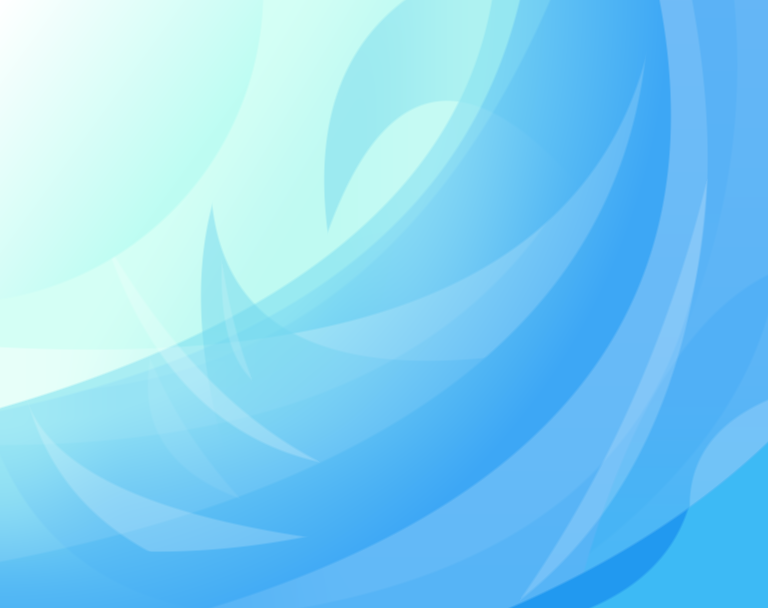
This background is drawn by a Shadertoy shader. Its source:

```glsl
// Layered translucent blue and mint swooshes sweeping around a bright upper-left corner.

#define GLOW_MINT vec3(0.74, 0.99, 0.95)
#define PALE_MINT vec3(0.83, 1.00, 0.96)
#define COOL_MINT vec3(0.75, 0.98, 0.95)
#define AQUA      vec3(0.62, 0.93, 0.945)
#define SHADE     vec3(0.42, 0.83, 0.93)
#define SKY       vec3(0.52, 0.87, 0.95)
#define DEEP      vec3(0.24, 0.655, 0.96)
#define OUTER     vec3(0.365, 0.71, 0.965)
#define GROUND    vec3(0.24, 0.73, 0.96)
#define INK       vec3(0.13, 0.60, 0.94)
#define WHITE     vec3(1.0)
#define EDGE      0.3 // edge softness, percent of canvas height

// Coverage of the negative side of a field, with a soft edge.
float cover(float f) {
    float width = fwidth(f) * max(1.0, EDGE * iResolution.y / 100.0);
    return clamp(0.5 - f / max(width, 1e-6), 0.0, 1.0);
}

// Inside of the parabola from a to b whose arc peaks at m.
float inside(vec2 p, vec2 a, vec2 m, vec2 b) {
    vec2 c = 2.0 * m - 0.5 * (a + b);
    vec2 w = inverse(mat2(a - c, b - c)) * (p - c);
    float g = 1.0 - w.x - w.y;
    return cover(g * g - 4.0 * w.x * w.y);
}

// Thin blade between two arcs that share both tips.
float blade(vec2 p, vec2 a, vec2 outerMid, vec2 innerMid, vec2 b) {
    vec2 n = vec2(a.y - b.y, b.x - a.x);
    float bulge = step(0.0, dot(p - a, n) * dot(outerMid - a, n));
    return bulge * inside(p, a, outerMid, b) * (1.0 - inside(p, a, innerMid, b));
}

void tint(inout vec3 col, vec3 layer, float amount) {
    col = mix(col, layer, amount);
}

void mainImage(out vec4 fragColor, in vec2 fragCoord) {
    // Percent of canvas height, measured from the top left
    vec2 p = 100.0 * vec2(fragCoord.x, iResolution.y - fragCoord.y) / iResolution.y;
    float d = length(p);

    // Outer field and its ribbons on the right
    vec3 col = OUTER + vec3(0.03, 0.005, 0.0) * (1.0 - p.y / 50.0);
    float ribbon = inside(p, vec2(116, 16.4), vec2(103.6, 70.7), vec2(55.9, 98.7));
    float strip = inside(p, vec2(121.2, 6.6), vec2(115.1, 47.7), vec2(93.8, 88.8));
    tint(col, DEEP, 0.25 * strip * (1.0 - ribbon) * (1.0 - smoothstep(20.0, 75.0, p.y)));
    tint(col, WHITE, 0.07 * ribbon * smoothstep(30.0, 60.0, p.x));

    // Dark leaf at the right edge
    float leafTop = inside(p, vec2(126.3, 45.2), vec2(111, 59.5), vec2(98.7, 85.5));
    float leafLow = inside(p, vec2(127.5, 46.9), vec2(118.1, 69.1), vec2(98.7, 89.6));
    tint(col, DEEP, 0.35 * leafTop * leafLow);

    // Lower right corner with its shine and shadow
    float upland = inside(p, vec2(131.6, 67.4), vec2(109.9, 85.9), vec2(82.2, 100.7));
    float shine = inside(p, vec2(126.3, 65.8), vec2(117.1, 72.4), vec2(113.5, 81.7));
    float shadow = inside(p, vec2(113.8, 81.4), vec2(107.7, 92.9), vec2(95.4, 100.7));
    tint(col, GROUND, 0.45 * smoothstep(60.0, 90.0, p.y) * upland * leafTop);
    tint(col, WHITE, 0.18 * shine * upland);
    tint(col, mix(GROUND, INK, shadow), 1.0 - upland);
    tint(col, WHITE, 0.18 * blade(p, vec2(116.3, 29.6), vec2(107.2, 70.4),
                                  vec2(103.9, 66.1), vec2(85.5, 98.7)));

    // Great disc, deepening away from the bright corner
    float disc = inside(p, vec2(109.9, 9.9), vec2(94.6, 64.5), vec2(36.2, 99.5));
    tint(col, mix(SKY, DEEP, clamp((d - 70.0) / 40.0, 0.0, 1.0)), disc);
    float tail = inside(p, vec2(0, 74.8), vec2(12.3, 91.3), vec2(31.3, 100));
    tint(col, AQUA, 0.5 * (1.0 - smoothstep(0.0, 22.0, p.x)) * (1.0 - smoothstep(75.0, 98.0, p.y)));
    tint(col, DEEP, 0.16 * disc * tail * smoothstep(68.0, 85.0, p.y));

    // Mint field and its aqua rims
    float teal = inside(p, vec2(90.5, 0), vec2(65.8, 38.7), vec2(32.9, 60));
    float aqua = inside(p, vec2(85.5, 0), vec2(57.9, 43.1), vec2(0, 67.6));
    float mint = inside(p, vec2(80.9, 0), vec2(56.7, 39.8), vec2(0, 67.1));
    tint(col, AQUA, 0.25 * teal);
    tint(col, AQUA, 0.75 * aqua);
    tint(col, mix(PALE_MINT, COOL_MINT, smoothstep(45.0, 72.0, p.x + 0.6 * p.y)), mint);

    // Shaded leaf behind a round petal
    float leaf = inside(p, vec2(66.6, 0), vec2(55.4, 15.6), vec2(53.9, 38.2));
    float petal = inside(p, vec2(53.9, 38.2), vec2(69.1, 17.4), vec2(89.6, 24.7));
    tint(col, SHADE, mint * leaf * (1.0 - petal) * mix(0.42, 0.2, smoothstep(58.0, 80.0, p.x)));

    // Broad light sweep across the disc
    float above = inside(p, vec2(106.1, 9.9), vec2(72.4, 47.7), vec2(0, 57.1));
    float below = inside(p, vec2(106.1, 9.9), vec2(75.7, 62.2), vec2(0, 92.4));
    float sweep = below * (1.0 - above);
    float band = inside(p, vec2(89.6, 37), vec2(54.3, 64.1), vec2(0, 73.2));
    float lens = inside(p, vec2(34.9, 33.7), vec2(48.2, 54.8), vec2(81.4, 58.7));
    float petalFade = smoothstep(54.0, 70.0, p.x) * (1.0 - smoothstep(72.0, 98.0, p.x));
    tint(col, WHITE, 0.09 * petal * above * petalFade);
    tint(col, WHITE, sweep * (0.09 + 0.06 * band + 0.08 * lens));
    tint(col, WHITE, 0.35 * sweep * mint * (1.0 - smoothstep(0.0, 35.0, p.x)));

    // Shaded stem leaf, the thin streak over it and faint slivers
    float stem = inside(p, vec2(34.9, 33.7), vec2(33.4, 55.9), vec2(39.5, 82.2));
    float stemFade = 1.0 - smoothstep(6.0, 34.0, distance(p, vec2(37, 45)));
    tint(col, SHADE, 0.45 * stem * (1.0 - lens) * stemFade);
    tint(col, WHITE, 0.22 * blade(p, vec2(17.3, 39.5), vec2(31.3, 64.1), vec2(33.7, 61.7), vec2(52.6, 76)));
    tint(col, WHITE, 0.15 * blade(p, vec2(36.5, 43), vec2(37.5, 55), vec2(38.6, 53.5), vec2(41.5, 62.5)));
    tint(col, WHITE, 0.07 * blade(p, vec2(24.7, 59), vec2(27, 73), vec2(31, 71), vec2(39.5, 82)));

    // Light horn at the lower left
    float hornLeft = inside(p, vec2(4.9, 67.1), vec2(12.3, 80.9), vec2(24.7, 90.8));
    float hornTop = inside(p, vec2(4.9, 67.1), vec2(19.7, 80.1), vec2(50.2, 88.3));
    float hornBase = inside(p, vec2(13.2, 90), vec2(31.3, 90.6), vec2(50.2, 88.3));
    tint(col, WHITE, 0.20 * hornLeft * hornBase * (1.0 - hornTop) * step(66.0, p.y));

    // Glowing disc in the upper left corner
    float glow = length(p - vec2(-8.2, -1.6)) - 51.5;
    float whiteness = 1.0 - clamp(dot(p, vec2(0.85, 0.62)) / 44.0, 0.0, 1.0);
    tint(col, mix(GLOW_MINT, WHITE, whiteness), cover(glow));

    fragColor = vec4(col, 1.0);
}
```
